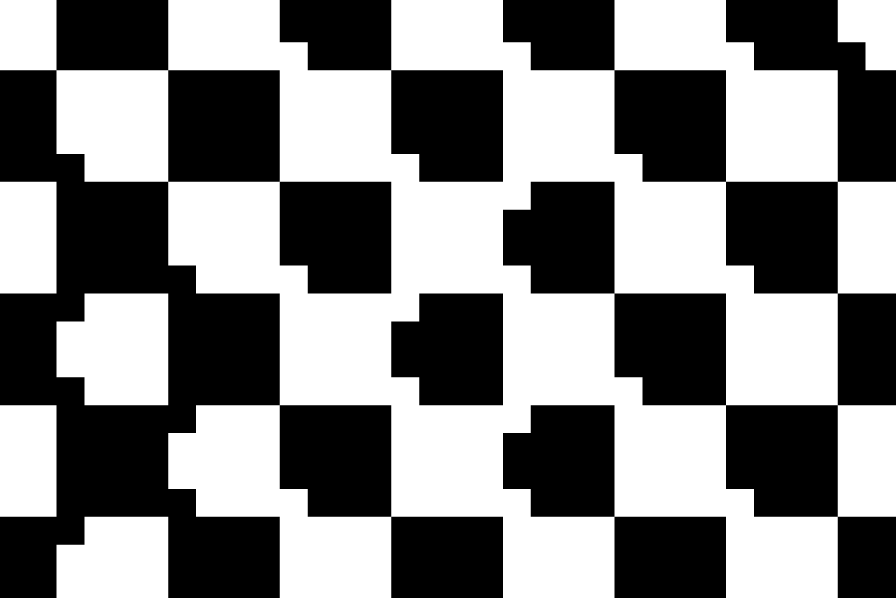
This pattern is drawn by a WebGL 2 fragment shader. Its source:

```glsl
#version 300 es
precision highp float;

uniform vec2 u_resolution;
out vec4 fragColor;

const vec3 BLACK = vec3(0.0);
const vec3 WHITE = vec3(1.0);
const vec2 CELLS = vec2(8.03, 5.355);         // cells across and up the canvas
const vec2 GRID_OFFSET = vec2(0.493, 0.273);  // part of the first cell cut off
const float NOTCH = 0.25;                     // notch side, in cells
const int SAMPLES = 4;                        // samples per pixel side

bool within(float value, float low, float high) {
    return value > low - 0.5 && value < high + 0.5;
}

// White notches: a wide band of lower corners, a central group of upper ones
bool whiteNotch(vec2 vertex, bool lower) {
    return lower ? within(vertex.x, 3.0, 7.0)
                 : within(vertex.x, 4.0, 5.0) && within(vertex.y, 2.0, 4.0);
}

// Black notches: a stepped group at the left, one at the upper right
bool blackNotch(vec2 vertex) {
    bool leftGroup = within(vertex.x, 1.0, 2.0) && vertex.x + vertex.y < 5.5;
    bool rightCorner = within(vertex.x, 8.0, 8.0) && within(vertex.y, 5.0, 5.0);
    return leftGroup || rightCorner;
}

// Checkerboard whose cells may be inverted at their left corners
float whiteness(vec2 grid, float notchSize) {
    vec2 cell = floor(grid);
    vec2 local = grid - cell;
    bool isWhite = mod(cell.x + cell.y, 2.0) > 0.5;
    bool lower = local.y < 0.5;
    float cornerHeight = lower ? local.y : 1.0 - local.y;

    if (max(local.x, cornerHeight) < notchSize) {
        vec2 vertex = cell + vec2(0.0, lower ? 0.0 : 1.0);
        bool inverted = isWhite ? blackNotch(vertex) : whiteNotch(vertex, lower);
        isWhite = isWhite != inverted;
    }
    return isWhite ? 1.0 : 0.0;
}

void main() {
    // Average a regular grid of samples to smooth the edges
    float coverage = 0.0;
    for (int j = 0; j < SAMPLES; j++) {
        for (int i = 0; i < SAMPLES; i++) {
            vec2 jitter = (vec2(i, j) + 0.5) / float(SAMPLES) - 0.5;
            vec2 uv = (gl_FragCoord.xy + jitter) / u_resolution;
            coverage += whiteness(uv * CELLS + GRID_OFFSET, NOTCH);
        }
    }
    coverage /= float(SAMPLES * SAMPLES);
    fragColor = vec4(mix(BLACK, WHITE, coverage), 1.0);
}
```
